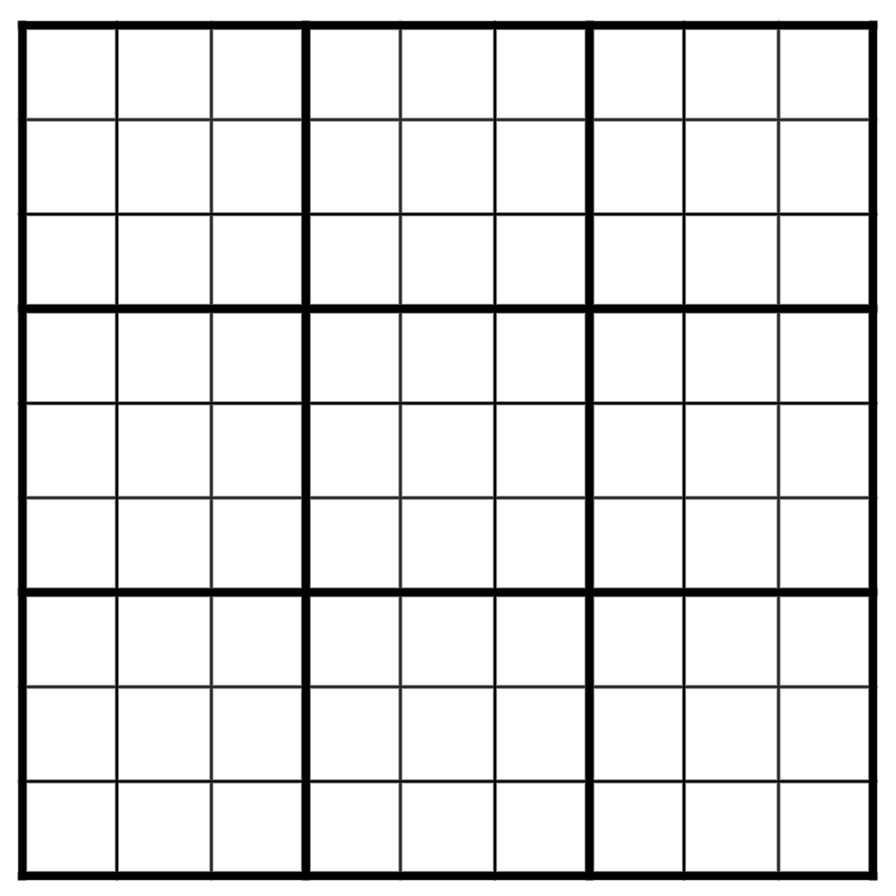
Write a WebGL 1 fragment shader that draws this pattern.

```glsl
precision highp float;

uniform vec2 u_resolution;

const float CELL_COUNT = 9.0;
const float BLOCK_SIZE = 3.0;
const float CELL = 0.1055;
const vec2 BOARD_ORIGIN = vec2(0.0249, 0.0224);
const float THICK_HALF = 0.0050;
const float THIN_HALF = 0.0018;
const vec3 PAPER = vec3(1.0);
const vec3 INK = vec3(0.005);

// Coverage of a shape whose edge lies at the given signed distance
float coverage(float distanceToEdge, float softness) {
  return 1.0 - smoothstep(-softness, softness, distanceToEdge);
}

// Signed distance to a centred box
float boxDistance(vec2 p, vec2 halfSize) {
  vec2 d = abs(p) - halfSize;
  return length(max(d, 0.0)) + min(max(d.x, d.y), 0.0);
}

// Ink of the nearest ruled line along one axis
float ruledLine(float position, float cell, float softness) {
  float index = clamp(floor(position / cell + 0.5), 0.0, CELL_COUNT);
  float isThick = 1.0 - step(0.5, mod(index, BLOCK_SIZE));
  float halfWidth = mix(THIN_HALF, THICK_HALF, isThick);

  // Every second thin line prints slightly paler
  float isEven = 1.0 - step(0.5, mod(index, 2.0));
  float strength = 1.0 - 0.14 * isEven * (1.0 - isThick);

  float d = abs(position - index * cell) - halfWidth;
  return strength * coverage(d, softness);
}

void main() {
  vec2 uv = gl_FragCoord.xy / u_resolution;
  float pixel = 1.0 / min(u_resolution.x, u_resolution.y);
  float softness = max(0.0014, 0.75 * pixel);
  vec2 board = uv - BOARD_ORIGIN;

  // Both rulings, trimmed to the outer frame
  float ink = max(ruledLine(board.x, CELL, softness),
                  ruledLine(board.y, CELL, softness));
  float halfBoard = 0.5 * CELL_COUNT * CELL;
  vec2 centred = board - halfBoard;
  ink *= coverage(boxDistance(centred, vec2(halfBoard + THICK_HALF)), softness);

  gl_FragColor = vec4(mix(PAPER, INK, ink), 1.0);
}
```
